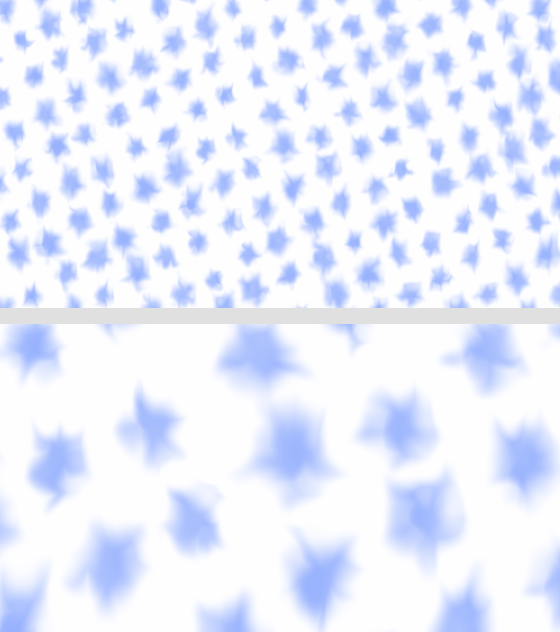
Top: the whole. Bottom: its middle third, enlarged.
A Shadertoy shader for this pattern:

```glsl
// Soft blue star-edged blots on a slanted, jittered lattice over white.

#define STEP_A vec2(0.0403, -0.1163)  // lattice steps, in canvas heights
#define STEP_B vec2(0.1026, 0.0580)
#define ORIGIN vec2(0.1675, 0.9175)
#define JITTER 0.022
#define CORE_RADIUS 0.010
#define HALO_RADIUS 0.053
#define SPIKE 0.34
#define WARP 0.017
#define GRAIN vec2(34.0, 24.0)
#define PAPER vec3(0.995, 0.995, 1.0)
#define INK vec3(0.635, 0.728, 0.993)

float hash(vec2 p) {
    return fract(sin(dot(p, vec2(127.1, 311.7))) * 43758.5453);
}

vec2 hash2(vec2 p) {
    return vec2(hash(p), hash(p + 37.3));
}

float noise(vec2 p) {
    vec2 i = floor(p), f = fract(p);
    f = f * f * (3.0 - 2.0 * f);
    return mix(mix(hash(i), hash(i + vec2(1, 0)), f.x),
               mix(hash(i + vec2(0, 1)), hash(i + vec2(1, 1)), f.x), f.y);
}

// Folded noise: its creases give the blots pointed corners.
float crease(vec2 p) {
    return abs(2.0 * noise(p) - 1.0) - 0.35;
}

// Ink of one blot, at offset p from its centre.
float blot(vec2 p, vec2 id) {
    float size = mix(0.78, 1.16, hash(id + 5.1));
    float tail = 0.35 * pow(hash(id + 9.7), 2.0);
    p *= vec2(1.1, p.y > 0.0 ? 0.97 - tail : 0.95) / size;

    // Five uneven points around the rim
    float angle = atan(p.y, p.x);
    vec2 turn = 6.2832 * hash2(id + 17.9);
    float point = pow(abs(cos(2.5 * angle + 0.25 * turn.x)), 5.0);
    float uneven = 0.65 + 0.35 * sin(2.0 * angle + turn.y);
    float rim = 0.93 + SPIKE * point * uneven;

    return 1.0 - smoothstep(CORE_RADIUS, HALO_RADIUS, length(p) / rim);
}

void mainImage(out vec4 fragColor, in vec2 fragCoord) {
    vec2 uv = fragCoord / iResolution.y;
    mat2 lattice = mat2(STEP_A, STEP_B);
    vec2 nearest = round(inverse(lattice) * (uv - ORIGIN));

    // Ragged edges from a folded warp
    vec2 grain = uv * GRAIN;
    vec2 warped = uv + WARP * vec2(crease(grain), crease(grain + 51.7));

    // Overlay the neighbouring blots
    float bare = 1.0;
    for (int y = -1; y <= 1; y++) {
        for (int x = -1; x <= 1; x++) {
            vec2 id = nearest + vec2(x, y);
            vec2 sway = 0.008 * (mod(id, 2.0) - 0.5) * vec2(-1.0, 1.0);
            vec2 centre = ORIGIN + lattice * id + sway
                        + JITTER * (hash2(id) - 0.5);
            bare *= 1.0 - blot(warped - centre, id);
        }
    }

    // Faint vertical mottling inside the ink
    float mottle = 0.87 + 0.26 * noise(uv * vec2(46.0, 26.0) + 8.3);
    fragColor = vec4(mix(PAPER, INK, (1.0 - bare) * mottle), 1.0);
}
```
